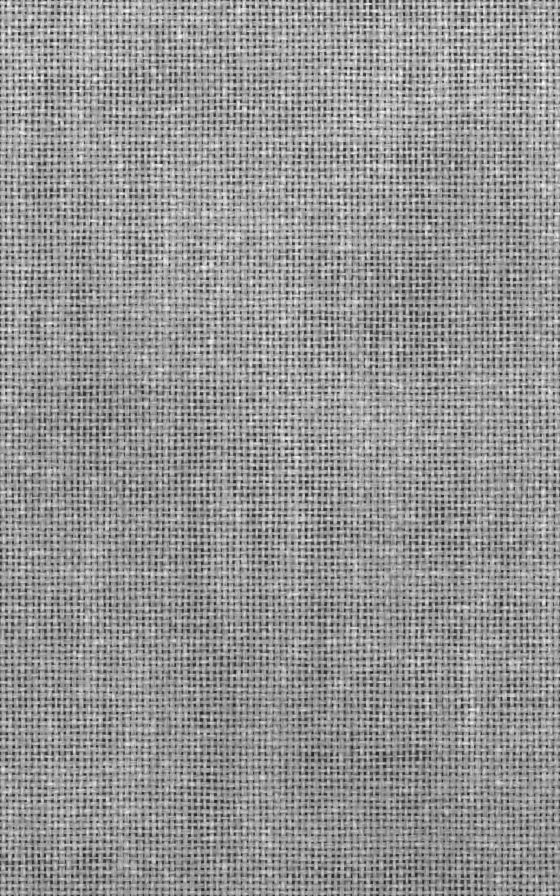
Reproduce this texture procedurally as a Shadertoy shader.

```glsl
// Plain-weave grey linen: fine crossing threads with dark upright gaps, slubs and streaks.
#define THREADS vec2(86.0, 132.0)  // repeats across and down
#define HALF_WIDTH vec2(0.355, 0.305) // vertical and horizontal threads, in cells
#define WIDTH_VARIATION 0.20
#define WOBBLE 0.28                // thread drift, in cells
#define THREAD_TONE 0.625
#define CROWN_LIGHT 0.12           // lift where a thread passes on top
#define EDGE_SHADE 0.14
#define GAP_TONE 0.22
#define FIBRE_GRAIN 0.26
#define SLUB_LIGHT 0.09
#define SAMPLES 3                  // samples per pixel side

const float PI = 3.14159;

float hash(vec2 p) {
    vec3 h = fract(vec3(p.xyx) * 0.1031);
    h += dot(h, h.yzx + 33.33);
    return fract((h.x + h.y) * h.z);
}

float cornerSlope(vec2 corner, vec2 offset) {
    float angle = 2.0 * PI * hash(corner);
    return dot(vec2(cos(angle), sin(angle)), offset);
}

// Gradient noise, roughly -0.7 to 0.7
float gradientNoise(vec2 p) {
    vec2 i = floor(p), f = p - i;
    vec2 u = f * f * f * (f * (f * 6.0 - 15.0) + 10.0);
    vec2 e = vec2(1.0, 0.0);
    float low = mix(cornerSlope(i, f), cornerSlope(i + e, f - e), u.x);
    float high = mix(cornerSlope(i + e.yx, f - e.yx), cornerSlope(i + 1.0, f - 1.0), u.x);
    return mix(low, high, u.y);
}

// Change of half width of one thread: its own size, uneven spinning, broad streaks
float widthChange(float id, float along, float seed) {
    float own = hash(vec2(id, seed)) - 0.5;
    float uneven = gradientNoise(vec2(id + 0.5, along * 0.22 + seed));
    float streak = gradientNoise(vec2(id * 0.17 + seed, along * 0.025));
    return WIDTH_VARIATION * (0.4 * own + 0.7 * uneven + 0.7 * streak);
}

// Tone of a thread from its height in the weave and its round profile
float threadTone(float height, float across) {
    return THREAD_TONE + CROWN_LIGHT * height - EDGE_SHADE * min(across * across, 1.0);
}

float weave(vec2 uv, float edge) {
    vec2 q = uv * THREADS + 200.0;
    q += WOBBLE * vec2(gradientNoise(q * vec2(0.31, 0.07)),
                       gradientNoise(q * vec2(0.07, 0.31) + 57.0));
    vec2 id = floor(q), c = q - id - 0.5;

    // x: vertical thread, y: horizontal thread
    vec2 halfWidth = HALF_WIDTH + vec2(widthChange(id.x, q.y, 11.3),
                                       widthChange(id.y, q.x, 71.7));
    vec2 cover = 1.0 - smoothstep(halfWidth - edge, halfWidth + edge, abs(c));
    float side = 1.0 - 2.0 * mod(id.x + id.y, 2.0);
    vec2 height = vec2(side, -side) * cos(PI * c.yx);
    float vertical = threadTone(height.x, c.x / halfWidth.x);
    float horizontal = threadTone(height.y, c.y / halfWidth.y);

    // Fibres run along each thread
    vertical += FIBRE_GRAIN * gradientNoise(q * vec2(3.1, 1.1));
    horizontal += FIBRE_GRAIN * gradientNoise(q * vec2(1.1, 3.1) + 31.0);

    // Layer gap, lower thread, upper thread
    float tone = GAP_TONE + 0.18 * gradientNoise(q * 0.8 + 9.0);
    if (side > 0.0) {
        tone = mix(tone, horizontal, cover.y);
        tone = mix(tone, vertical, cover.x);
    } else {
        tone = mix(tone, vertical, cover.x);
        tone = mix(tone, horizontal, cover.y);
    }

    // Pale slubs and stray lint that partly fills the gaps
    float slub = smoothstep(0.1, 0.5, gradientNoise(q * vec2(0.45, 0.6) + 83.0));
    float lint = smoothstep(0.2, 0.6, gradientNoise(q * 0.5 + 131.0));
    tone = mix(tone, THREAD_TONE, 0.6 * lint);
    tone += SLUB_LIGHT * slub * max(cover.x, cover.y);

    // Soft light falling off towards the bottom, with cloudiness and upright streaks
    float cloud = gradientNoise(uv * vec2(3.0, 5.0) + 17.0);
    float streak = gradientNoise(uv * vec2(22.0, 4.0) + 43.0);
    return tone * (mix(0.92, 1.07, uv.y) + 0.09 * cloud + 0.07 * streak);
}

void mainImage(out vec4 fragColor, in vec2 fragCoord) {
    float cellsPerPixel = max(THREADS.x / iResolution.x, THREADS.y / iResolution.y);
    float edge = max(0.06, 0.5 * cellsPerPixel / float(SAMPLES));
    float sum = 0.0;
    for (int y = 0; y < SAMPLES; y++) {
        for (int x = 0; x < SAMPLES; x++) {
            vec2 jitter = (vec2(x, y) + 0.5) / float(SAMPLES) - 0.5;
            sum += weave((fragCoord + jitter) / iResolution.xy, edge);
        }
    }
    float tone = sum / float(SAMPLES * SAMPLES);
    fragColor = vec4(vec3(clamp(tone, 0.0, 1.0)), 1.0);
}
```
